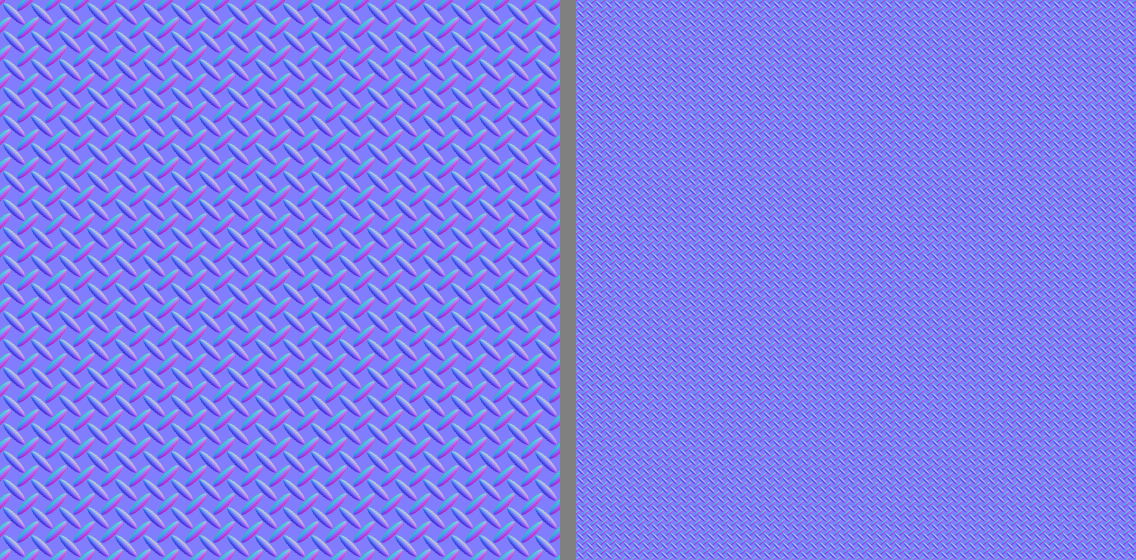
Left: one tile. Right: repeated 3 by 3.
A Shadertoy shader for this texture map:

```glsl
// Tangent-space normal map of diamond tread plate: crossed oval studs on flat metal.

#define CELLS 20.0          // repeats across and down
#define HALF_LENGTH 0.52    // stud half length, in cells
#define HALF_WIDTH 0.138    // stud half width, in cells
#define RELIEF_FALLING 1.0  // steepness of studs that fall to the right
#define RELIEF_RISING 1.3   // steepness of studs that rise to the right
#define RIM_SOFTNESS 0.12   // keeps the rim from becoming vertical
#define TEETH 11.0          // serrations per cell length along the rim
#define TOOTH_DEPTH 0.06    // serration depth as a share of the width
#define TOOTH_TILT 0.28     // sideways tilt caused by the serrations
#define PHASE_STEP 0.4      // serration shift per cell; times CELLS is whole

const float TAU = 6.2831853;

// Lays one stud per cell, centred on the given offset, over the surface colour.
vec3 addStud(vec3 surface, vec2 plate, vec2 offset, vec2 axis, float relief, float pixel) {
    vec2 p = plate - offset;
    vec2 cell = floor(p + 0.5);
    p -= cell;

    // Stud coordinates: x along its axis, y across it
    vec2 across = vec2(-axis.y, axis.x);
    vec2 q = vec2(dot(p, axis), dot(p, across));

    // Serrated elliptical outline
    float phase = TAU * (TEETH * q.x + PHASE_STEP * (cell.x + cell.y));
    vec2 radii = vec2(HALF_LENGTH, HALF_WIDTH * (1.0 + TOOTH_DEPTH * sin(phase)));
    vec2 unit = q / radii;
    vec2 gradient = unit / radii;
    float level = dot(unit, unit);
    float edge = (level - 1.0) / max(2.0 * length(gradient), 0.001);
    float coverage = 1.0 - smoothstep(-0.7 * pixel, 0.7 * pixel, edge);

    // Dome slope, with a ripple that grows toward the rim
    float height = sqrt(max(1.0 - level, 0.0) + RIM_SOFTNESS);
    vec2 slope = relief * HALF_WIDTH * gradient / height;
    slope.x -= TOOTH_TILT * cos(phase) * unit.y * unit.y;

    vec3 normal = normalize(vec3(axis * slope.x + across * slope.y, 1.0));
    return mix(surface, 0.5 + 0.5 * normal, coverage);
}

void mainImage(out vec4 fragColor, in vec2 fragCoord) {
    vec2 plate = CELLS * fragCoord / iResolution.xy;
    float pixel = CELLS / iResolution.y;
    vec2 rising = vec2(sqrt(0.5));
    vec2 falling = rising * vec2(1.0, -1.0);

    // Flat plate, then falling studs in cell centres and rising studs on corners
    vec3 color = vec3(0.5, 0.495, 0.995);
    color = addStud(color, plate, vec2(0.5), falling, RELIEF_FALLING, pixel);
    color = addStud(color, plate, vec2(0.0), rising, RELIEF_RISING, pixel);
    fragColor = vec4(color, 1.0);
}
```
